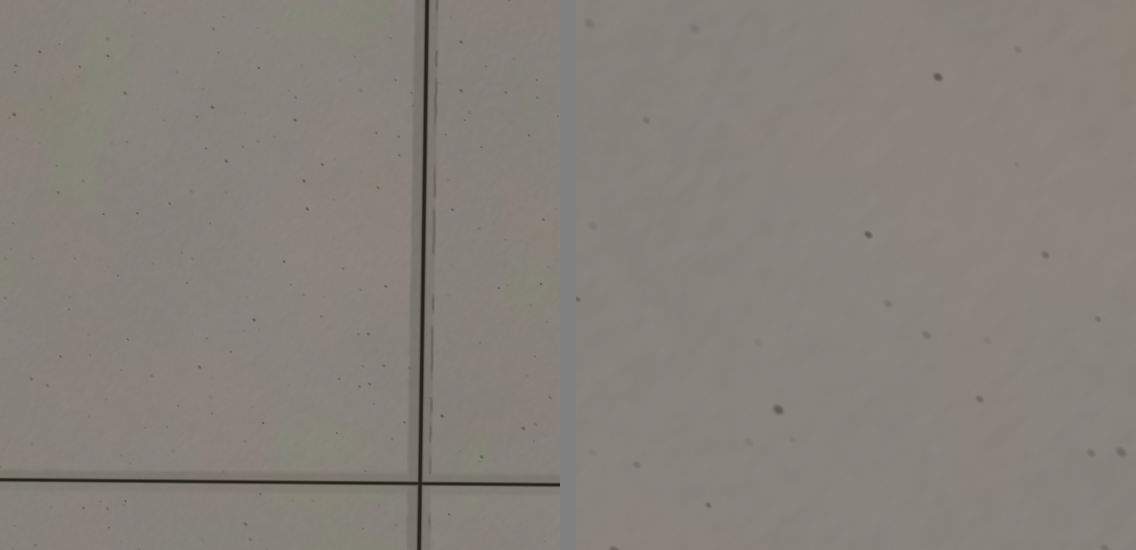
Left, the full canvas; right, a detail of the centre.
A WebGL 2 fragment shader for this texture:

```glsl
#version 300 es
precision highp float;
// Large speckled stone tiles with bevelled edges, parted by thin dark seams.

uniform vec2 u_resolution;
out vec4 outColor;

const vec3 STONE = vec3(0.530, 0.510, 0.487);
const vec3 BEVEL = vec3(0.462, 0.449, 0.415);
const vec3 SEAM = vec3(0.125, 0.115, 0.085);
const vec3 SPECK = vec3(0.340, 0.320, 0.295);
const vec3 GREEN_TINT = vec3(-0.008, 0.010, -0.016);
const vec3 PINK_TINT = vec3(0.016, -0.004, -0.004);

const vec2 TILE_SIZE = vec2(1.6, 1.8);        // in canvas heights
const vec2 CROSSING = vec2(0.762, 0.1277);    // seam offsets at the axes
const vec2 SEAM_SLOPE = vec2(0.0146, -0.0091);
const vec2 SEAM_HALF = vec2(0.0032, 0.0026);
const vec2 BEVEL_LOW = vec2(0.0225, 0.0190);  // left of and below a seam
const vec2 BEVEL_HIGH = vec2(0.0205, 0.0180); // right of and above a seam
const float EDGE_WEAR = 0.0022;
const float GRAIN = 0.022;
const float SPECK_CELLS = 24.0;
const float SPECK_CHANCE = 0.36;

float hash(vec2 p) {
    return fract(sin(dot(p, vec2(127.1, 311.7))) * 43758.5453);
}

float noise(vec2 p) {
    vec2 i = floor(p), f = fract(p);
    f = f * f * (3.0 - 2.0 * f);
    return mix(mix(hash(i), hash(i + vec2(1, 0)), f.x),
               mix(hash(i + vec2(0, 1)), hash(i + vec2(1, 1)), f.x), f.y);
}

float fbm(vec2 p) {
    float sum = 0.0, amp = 0.5;
    for (int i = 0; i < 4; i++) {
        sum += amp * noise(p);
        p = p * 2.03 + 17.3;
        amp *= 0.5;
    }
    return sum / 0.9375;
}

// Soft pits of random size and depth, at most one in each cell.
float specks(vec2 p, float px) {
    vec2 g = p * SPECK_CELLS, cell = floor(g);
    float cover = 0.0;
    for (int y = -1; y <= 1; y++)
    for (int x = -1; x <= 1; x++) {
        vec2 c = cell + vec2(x, y);
        vec2 center = c + vec2(hash(c + 3.7), hash(c + 9.1));
        vec2 d = (g - center) / SPECK_CELLS;
        float radius = mix(0.0020, 0.0044, hash(c + 21.3));
        float depth = mix(0.15, 0.85, pow(hash(c + 33.9), 2.0));
        float there = step(hash(c + 5.2), SPECK_CHANCE);
        float dist = length(vec2(d.x + 0.3 * d.y, d.y));
        cover = max(cover, there * depth * (1.0 - smoothstep(0.2 * radius, radius + 0.5 * px, dist)));
    }
    return cover;
}

// Stone face with broad tints, diagonal grain and specks.
vec3 stone(vec2 p, vec2 tile, float px) {
    vec3 col = STONE + 0.012 * (hash(tile + 4.0) - 0.5);
    col += 0.022 * (fbm(p * 3.5) - 0.5);
    col += GREEN_TINT * smoothstep(0.56, 0.74, fbm(p * 6.0 + 40.0));
    col += PINK_TINT * smoothstep(0.54, 0.76, fbm(p * 7.0 + 80.0));
    vec2 diagonal = vec2(p.x + p.y, 1.8 * (p.y - p.x));
    col += GRAIN * (fbm(diagonal * 65.0) - 0.5);
    return mix(col, SPECK, specks(p, px));
}

void main() {
    vec2 p = gl_FragCoord.xy / u_resolution.y;
    float px = 1.0 / u_resolution.y;

    // Signed distance to the nearest seam on each axis.
    vec2 q = p - CROSSING - SEAM_SLOPE * p.yx;
    vec2 tile = floor(q / TILE_SIZE);
    vec2 d = q - TILE_SIZE * round(q / TILE_SIZE);
    vec2 a = abs(d);
    vec2 high = step(0.0, d);
    vec3 col = stone(p, tile, px);

    // Worn bevels, stronger on the left and upper sides.
    vec2 wear = EDGE_WEAR * (vec2(noise(p.yx * 55.0), noise(p * 55.0 + 30.0)) - 0.5);
    vec2 width = mix(BEVEL_LOW, BEVEL_HIGH, high) + wear;
    vec2 soft = vec2(0.0022, 0.0036) + px;
    vec2 bevel = 1.0 - smoothstep(width - soft, width + soft, a);
    vec2 strength = mix(vec2(0.88, 0.38), vec2(0.58, 0.68), high);
    float shade = max(bevel.x * strength.x, bevel.y * strength.y);
    col = mix(col, BEVEL + GRAIN * (fbm(p * 90.0) - 0.5), shade);

    // Broken dark rim along the right bevel.
    float rim = 1.0 - smoothstep(0.0006, 0.0024 + px, abs(a.x - width.x + 0.002));
    rim *= high.x * (1.0 - bevel.y) * smoothstep(0.25, 0.7, noise(vec2(3.0, p.y * 38.0)));
    col *= 1.0 - 0.16 * rim;

    // Seams with a faint shadow beside them.
    vec2 shadow = 1.0 - smoothstep(SEAM_HALF, SEAM_HALF * 2.4, a);
    col *= 1.0 - 0.14 * max(shadow.x, shadow.y);
    vec2 blur = vec2(0.0012) + 0.5 * px;
    vec2 line = 1.0 - smoothstep(SEAM_HALF - blur, SEAM_HALF + blur, a);
    col = mix(col, SEAM, 0.94 * max(line.x, line.y));

    outColor = vec4(col, 1.0);
}
```
